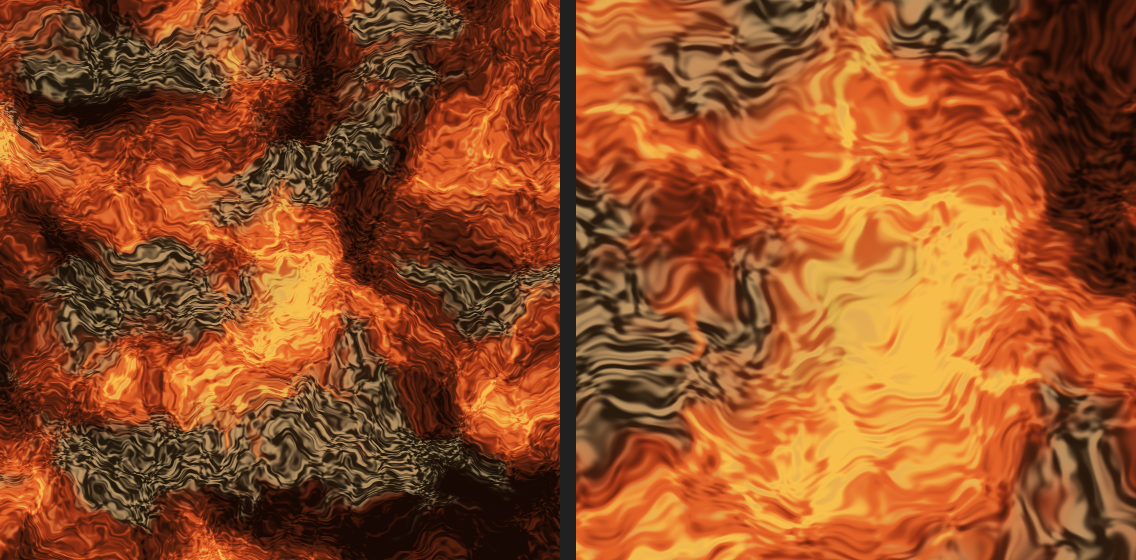
Left: the whole. Right: its middle third, enlarged.
Reproduce this texture procedurally as a Shadertoy shader.

```glsl
// Glowing embers and molten veins under a crust of grainy olive ash.

vec2 gradient(vec2 cell) {
    float angle = 6.2832 * fract(sin(dot(cell, vec2(127.1, 311.7))) * 43758.5);
    return vec2(cos(angle), sin(angle));
}

// Gradient noise, roughly -0.7 to 0.7
float noise(vec2 p) {
    vec2 cell = floor(p), f = fract(p);
    vec2 u = f * f * f * (f * (f * 6.0 - 15.0) + 10.0);
    vec2 e = vec2(0.0, 1.0);
    float low = mix(dot(gradient(cell), f),
                    dot(gradient(cell + e.yx), f - e.yx), u.x);
    float high = mix(dot(gradient(cell + e.xy), f - e.xy),
                     dot(gradient(cell + e.yy), f - e.yy), u.x);
    return mix(low, high, u.y);
}

float fbm(vec2 p) {
    float sum = 0.0, amplitude = 1.0;
    for (int i = 0; i < 5; i++) {
        sum += amplitude * noise(p);
        p = mat2(1.6, 1.2, -1.2, 1.6) * p + 7.3;
        amplitude *= 0.53;
    }
    return sum;
}

// Black crust through red and orange to yellow
vec3 emberColor(float heat) {
    vec3 color = mix(vec3(0.09, 0.03, 0.01), vec3(0.34, 0.12, 0.05), smoothstep(0.05, 0.40, heat));
    color = mix(color, vec3(0.63, 0.20, 0.08), smoothstep(0.36, 0.60, heat));
    color = mix(color, vec3(0.89, 0.38, 0.15), smoothstep(0.55, 0.80, heat));
    return mix(color, vec3(0.97, 0.74, 0.29), smoothstep(0.80, 1.08, heat));
}

void mainImage(out vec4 fragColor, in vec2 fragCoord) {
    vec2 p = fragCoord / iResolution.y;

    // Swirled coordinates shared by all layers
    vec2 swirl = vec2(fbm(p * 3.0 + 2.4), fbm(p * 3.0 + 17.8));
    vec2 q = p + 0.12 * swirl;

    // Fine grain, drawn out sideways
    float grain = noise(q * vec2(62.0, 110.0))
                + 0.8 * noise(q * vec2(115.0, 195.0) + 5.5);

    // Broad glow, a little hotter towards the bottom
    float heat = 0.46 + fbm(q * 2.8 + 41.3) + 0.2 * (0.5 - p.y);

    // Thin bright veins inside the warm zones
    float ridge = abs(noise(q * 9.0 + 3.7) + 0.3 * noise(q * 21.0));
    float vein = 1.0 - smoothstep(0.0, 0.10, ridge);
    heat += 0.24 * vein * smoothstep(0.25, 0.65, heat);

    // Ash gathers in cooler patches and thins out over the glow
    float ash = smoothstep(-0.02, 0.30, fbm(q * vec2(3.0, 4.6) + 31.6) + 0.2 * (p.y - 0.5));
    ash *= 1.0 - 0.75 * smoothstep(0.55, 0.90, heat);
    vec3 ashColor = mix(vec3(0.14, 0.10, 0.05), vec3(0.72, 0.61, 0.42),
                        smoothstep(-0.40, 0.55, grain + 0.35 * (heat - 0.4)));

    vec3 color = mix(emberColor(heat + 0.28 * grain), ashColor, 0.9 * ash);

    // Pale dust on the brightest grains
    float dust = smoothstep(0.15, 0.60, grain) * smoothstep(0.2, 0.6, heat);
    color = mix(color, vec3(0.80, 0.55, 0.33), 0.3 * dust);

    fragColor = vec4(color, 1.0);
}
```
